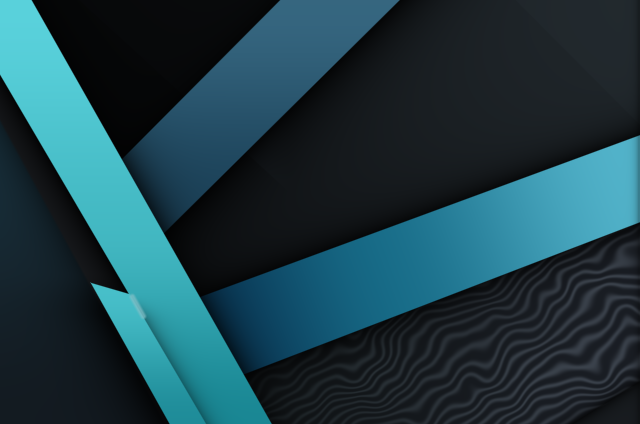
This background is drawn by a WebGL 1 fragment shader. Its source:

```glsl
precision highp float;

uniform vec2 u_resolution;

float hash(vec2 p) {
  return fract(sin(dot(p, vec2(127.1, 311.7))) * 43758.55);
}

float noise(vec2 p) {
  vec2 i = floor(p);
  vec2 f = fract(p);
  f = f * f * (3.0 - 2.0 * f);
  float low = mix(hash(i), hash(i + vec2(1.0, 0.0)), f.x);
  float high = mix(hash(i + vec2(0.0, 1.0)), hash(i + vec2(1.0, 1.0)), f.x);
  return mix(low, high, f.y);
}

// Signed distance to a line, positive to the left of the heading a to b
float side(vec2 p, vec2 a, vec2 b) {
  vec2 t = normalize(b - a);
  return dot(p - a, vec2(-t.y, t.x));
}

float segment(vec2 p, vec2 a, vec2 b) {
  vec2 ab = b - a;
  return length(p - a - ab * clamp(dot(p - a, ab) / dot(ab, ab), 0.0, 1.0));
}

float cover(float d, float blur) {
  return smoothstep(-blur, blur, d);
}

// Light left at distance d from a shape casting a soft shadow
float shade(float d, float width, float strength) {
  return 1.0 - strength * exp(-max(d, 0.0) / width);
}

// Flowing embossed ridges
vec3 ridges(vec2 p) {
  float warp = noise(p * vec2(7.0, 9.0)) + 0.45 * noise(p * 19.0 + 4.0);
  float across = dot(p, vec2(-0.56, 0.83)) + 0.085 * warp;
  float wave = 0.5 + 0.5 * sin(across * 245.0 + 2.0 * noise(p * 12.0));
  float crest = wave * wave * (0.6 + 0.4 * noise(p * 8.0 + 9.0));
  float light = smoothstep(0.6, 1.5, p.x);
  vec3 valley = mix(vec3(0.065, 0.08, 0.09), vec3(0.10, 0.115, 0.14), light);
  vec3 peak = mix(vec3(0.13, 0.16, 0.175), vec3(0.25, 0.28, 0.32), light);
  return mix(valley, peak, crest);
}

// Charcoal sheet with faint diagonal panels
vec3 backdrop(vec2 p, float px) {
  float glow = smoothstep(0.35, 1.9, p.x * 0.75 + p.y * 0.75);
  vec3 col = mix(vec3(0.115, 0.135, 0.155), vec3(0.245, 0.295, 0.33), glow);
  float leftPanel = side(p, vec2(0.186, 1.0), vec2(0.427, 0.78));
  float leftMask = cover(leftPanel, px) * (1.0 - smoothstep(0.6, 0.7, p.x));
  col += vec3(0.035, 0.045, 0.055) * leftMask;
  float cornerPanel = side(p, vec2(1.216, 1.0), vec2(1.47, 0.745));
  return col + vec3(0.02, 0.026, 0.028) * cover(cornerPanel, px);
}

void main() {
  vec2 p = gl_FragCoord.xy / u_resolution.y;
  float px = 0.8 / u_resolution.y;

  // Edges of the ribbons
  float mainRight = side(p, vec2(0.0745, 1.0), vec2(0.641, 0.0));
  float mainLeft = side(p, vec2(0.0, 0.824), vec2(0.484, 0.0));
  float slateTop = side(p, vec2(0.294, 0.631), vec2(0.661, 1.0));
  float slateBottom = side(p, vec2(0.398, 0.461), vec2(0.943, 1.0));
  float blueTop = side(p, vec2(0.484, 0.304), vec2(1.506, 0.680));
  float blueBottom = side(p, vec2(0.592, 0.1235), vec2(1.506, 0.4745));
  float tabLeft = side(p, vec2(0.214, 0.333), vec2(0.40, 0.0));
  float tabTop = side(p, vec2(0.214, 0.333), vec2(0.314, 0.304));

  // Backdrop and cast shadows
  vec3 col = backdrop(p, px);
  col *= shade(-slateBottom, 0.065, 0.85);
  col *= shade(slateTop, 0.035, 0.5);
  col *= shade(blueTop, 0.035, 0.75);

  // Slate ribbon
  vec3 slate = mix(vec3(0.11, 0.26, 0.35), vec3(0.21, 0.40, 0.50), smoothstep(0.5, 1.0, p.y));
  slate *= shade(mainRight, 0.035, 0.4);
  col = mix(col, slate, cover(min(-slateTop, slateBottom), px));

  // Ridged ground with a plain lower corner
  vec3 ground = ridges(p);
  float corner = side(p, vec2(1.35, 0.0), vec2(1.506, 0.098));
  ground = mix(ground, vec3(0.095, 0.11, 0.125), cover(-corner, 0.006));
  ground *= shade(abs(corner), 0.015, 0.65);
  ground *= shade(-blueBottom, 0.035, 0.75);
  col = mix(col, ground, cover(-blueBottom, px));

  // Blue ribbon
  float along = p.x + 0.35 * blueBottom;
  vec3 blue = mix(vec3(0.035, 0.21, 0.33), vec3(0.09, 0.42, 0.53), smoothstep(0.5, 0.98, along));
  blue = mix(blue, vec3(0.32, 0.70, 0.79), smoothstep(0.9, 1.55, along));
  blue *= shade(mainRight, 0.025, 0.35);
  col = mix(col, blue, cover(min(-blueTop, blueBottom), px));
  col *= shade(1.506 - p.x, 0.008, 0.3);

  // Left sheets under the main ribbon
  col *= shade(mainRight, 0.04, 0.5);
  vec3 gap = vec3(0.115, 0.125, 0.14) * shade(-mainLeft, 0.055, 0.9);
  float sheet = side(p, vec2(0.0, 0.716), vec2(0.39, 0.0));
  vec3 sheetColor = mix(vec3(0.075, 0.105, 0.13), vec3(0.10, 0.20, 0.25), smoothstep(0.0, 0.75, p.y));
  gap = mix(gap, sheetColor * shade(-sheet, 0.05, 0.45), cover(-sheet, px * 2.0));
  gap *= mix(1.0, shade(-tabLeft, 0.06, 0.8), 1.0 - smoothstep(0.25, 0.36, p.y));
  col = mix(col, gap, cover(-mainLeft, px));

  // Main ribbon
  vec3 teal = mix(vec3(0.10, 0.53, 0.58), vec3(0.26, 0.72, 0.76), smoothstep(0.0, 0.48, p.y));
  teal = mix(teal, vec3(0.35, 0.82, 0.86), smoothstep(0.4, 1.0, p.y));
  float tabSpan = 1.0 - smoothstep(0.24, 0.31, p.y);
  teal *= mix(1.0, shade(mainLeft, 0.018, 0.4), tabSpan);
  col = mix(col, teal, cover(min(mainLeft, -mainRight), px));

  // Folded tab with a bright crease
  vec3 tab = mix(vec3(0.12, 0.55, 0.60), vec3(0.28, 0.75, 0.79), smoothstep(0.0, 0.33, p.y));
  float tabShape = min(min(tabLeft, -tabTop), 0.002 - mainLeft);
  col = mix(col, tab, cover(tabShape, px));
  float crease = segment(p, vec2(0.312, 0.300), vec2(0.338, 0.254));
  col = mix(col, vec3(0.50, 0.75, 0.78), 0.75 * cover(0.006 - crease, 0.004));

  gl_FragColor = vec4(col, 1.0);
}
```
